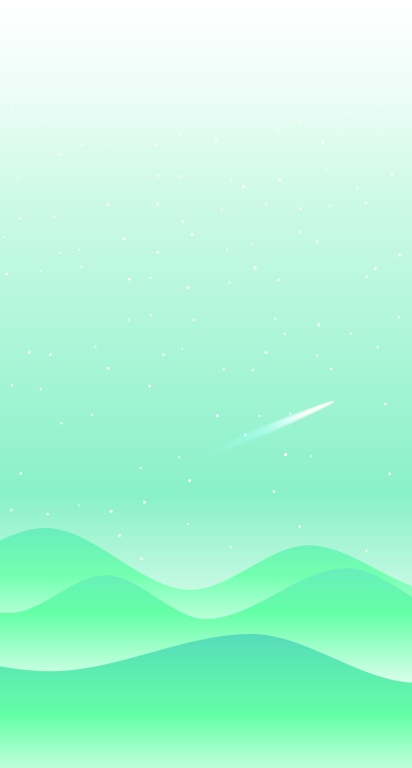
Give the GLSL for this background, as a WebGL 1 fragment shader.

```glsl
precision highp float;

uniform vec2 u_resolution;

// Sky colours, from zenith to the haze behind the hills
const vec3 SKY_TOP = vec3(1.0);
const vec3 SKY_PALE = vec3(0.92, 0.99, 0.965);
const vec3 SKY_LIGHT = vec3(0.81, 0.98, 0.91);
const vec3 SKY_MINT = vec3(0.54, 0.945, 0.785);
const vec3 SKY_HAZE = vec3(0.80, 0.98, 0.90);

// Hill colours
const vec3 CREST_FAR = vec3(0.41, 0.93, 0.74);
const vec3 CREST_NEAR = vec3(0.34, 0.86, 0.73);
const vec3 GRASS_FAR = vec3(0.45, 1.0, 0.69);
const vec3 GRASS = vec3(0.39, 1.0, 0.65);
const vec3 MIST_FAR = vec3(0.73, 1.0, 0.85);
const vec3 MIST = vec3(0.85, 1.0, 0.92);
const vec3 MIST_NEAR = vec3(0.75, 1.0, 0.86);

// Stars, in units of the canvas height
const float STAR_CELL = 0.044;
const float STAR_RADIUS = 0.0019;
const float STAR_TOP = 0.868;
const float STAR_DENSITY_LOW = 0.42;
const float STAR_DENSITY_HIGH = 0.82;

// Meteor, in units of the canvas height
const vec2 METEOR_HEAD = vec2(0.436, 0.478);
const vec2 METEOR_TAIL = vec2(0.250, 0.400);
const float METEOR_WIDTH = 0.0075;
const vec3 METEOR_TAIL_COLOR = vec3(0.64, 1.0, 0.93);

float hash(vec2 p) {
  return fract(sin(dot(p, vec2(127.1, 311.7))) * 43758.5453);
}

vec3 skyColor(float y) {
  vec3 color = mix(SKY_HAZE, SKY_MINT, clamp((y - 0.22) / 0.135, 0.0, 1.0));
  color = mix(color, SKY_LIGHT, clamp((y - 0.355) / 0.395, 0.0, 1.0));
  color = mix(color, SKY_PALE, clamp((y - 0.75) / 0.12, 0.0, 1.0));
  return mix(color, SKY_TOP, clamp((y - 0.87) / 0.13, 0.0, 1.0));
}

// One jittered star per cell, thinning out towards the hills
float stars(vec2 p, float pixel) {
  vec2 cell = floor(p / STAR_CELL);
  vec2 jitter = vec2(hash(cell), hash(cell + 37.0));
  vec2 center = (cell + 0.1 + 0.8 * jitter) * STAR_CELL;
  float density = mix(STAR_DENSITY_LOW, STAR_DENSITY_HIGH,
                      smoothstep(0.42, 0.56, center.y));
  float present = step(hash(cell + 71.0), density) * step(center.y, STAR_TOP);
  float radius = STAR_RADIUS * mix(0.7, 1.1, hash(cell + 113.0));
  float disc = 1.0 - smoothstep(radius - 0.5 * pixel, radius + 0.5 * pixel,
                                length(p - center));
  return disc * present * mix(0.6, 0.95, hash(cell + 151.0));
}

// Tapered streak: rgb is its colour, a its opacity
vec4 meteor(vec2 p) {
  vec2 axis = METEOR_HEAD - METEOR_TAIL;
  float len = length(axis);
  vec2 dir = axis / len;
  vec2 q = p - METEOR_TAIL;
  float along = dot(q, dir) / len;
  float across = abs(dir.x * q.y - dir.y * q.x);
  float taper = smoothstep(-0.1, 0.45, along) * sqrt(clamp((1.0 - along) / 0.45, 0.0, 1.0));
  float halfWidth = METEOR_WIDTH * taper + 0.0008;
  float body = 1.0 - smoothstep(0.2 * halfWidth, halfWidth, across);
  float fade = smoothstep(0.0, 0.75, along) * (1.0 - smoothstep(0.97, 1.01, along));
  vec3 color = mix(METEOR_TAIL_COLOR, vec3(1.0), smoothstep(0.4, 0.85, along));
  return vec4(color, body * fade * 0.95);
}

// Smooth curve through alternating valleys and peaks
float ridge(float x, vec2 a, vec2 b, vec2 c, vec2 d, vec2 e) {
  float h = mix(a.y, b.y, smoothstep(a.x, b.x, x));
  h = mix(h, c.y, smoothstep(b.x, c.x, x));
  h = mix(h, d.y, smoothstep(c.x, d.x, x));
  return mix(h, e.y, smoothstep(d.x, e.x, x));
}

// Vertical gradient; levels holds the heights of base, middle and crest
vec3 hillColor(float y, vec3 levels, vec3 base, vec3 middle, vec3 crest) {
  vec3 color = mix(base, middle, clamp((y - levels.x) / (levels.y - levels.x), 0.0, 1.0));
  return mix(color, crest, clamp((y - levels.y) / (levels.z - levels.y), 0.0, 1.0));
}

void main() {
  vec2 uv = gl_FragCoord.xy / u_resolution;
  vec2 p = gl_FragCoord.xy / u_resolution.y;
  float pixel = 1.0 / u_resolution.y;

  // Sky
  vec3 color = skyColor(uv.y);
  color = mix(color, vec3(1.0), stars(p, pixel));
  vec4 streak = meteor(p);
  color = mix(color, streak.rgb, streak.a);

  // Hills, from far to near
  float far = ridge(uv.x, vec2(-0.195, 0.258), vec2(0.11, 0.3125),
                    vec2(0.463, 0.232), vec2(0.749, 0.29), vec2(1.073, 0.229));
  float mid = ridge(uv.x, vec2(0.024, 0.202), vec2(0.256, 0.251),
                    vec2(0.5, 0.194), vec2(0.841, 0.26), vec2(1.146, 0.19));
  float near = ridge(uv.x, vec2(-0.366, 0.167), vec2(0.122, 0.126),
                     vec2(0.61, 0.1745), vec2(1.012, 0.111), vec2(1.5, 0.15));
  vec3 cover = smoothstep(-0.7 * pixel, 0.7 * pixel, vec3(far, mid, near) - uv.y);
  color = mix(color, hillColor(uv.y, vec3(0.193, 0.251, 0.3125), MIST_FAR, GRASS_FAR, CREST_FAR), cover.x);
  color = mix(color, hillColor(uv.y, vec3(0.111, 0.203, 0.26), MIST, GRASS, CREST_FAR), cover.y);
  color = mix(color, hillColor(uv.y, vec3(0.0, 0.069, 0.1745), MIST_NEAR, GRASS, CREST_NEAR), cover.z);

  gl_FragColor = vec4(color, 1.0);
}
```
